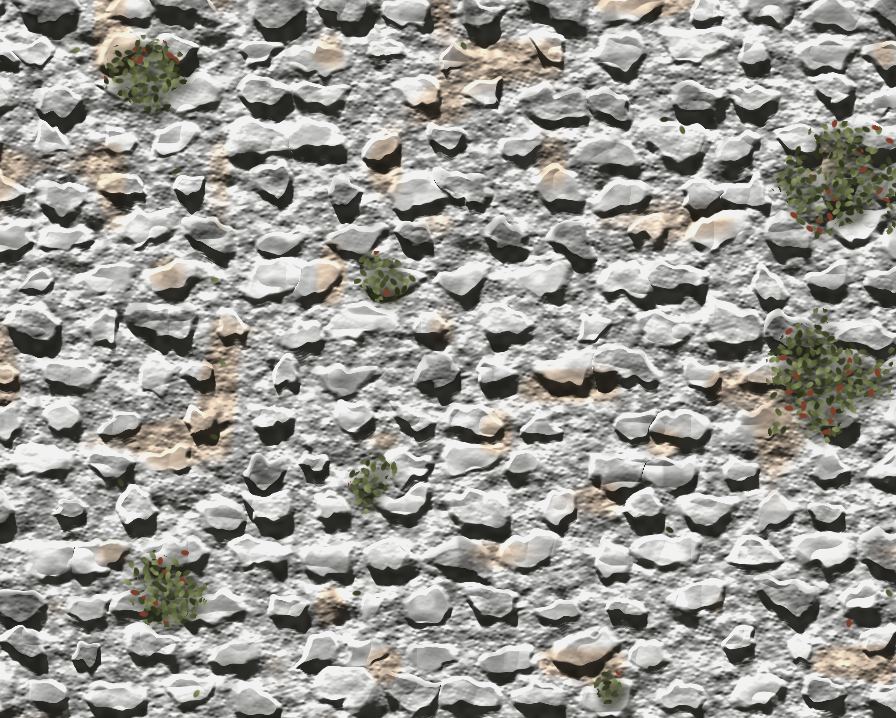
Write a Shadertoy shader that draws this texture.

```glsl
// A sunlit flint wall: rough courses of pale stones set in coarse grey mortar.
// A height field of stones and noise is lit from above with short cast shadows;
// tufts of small leaves grow over it.

const vec2  CELL          = vec2(0.098, 0.064);  // stone spacing along and across courses
const vec2  STONE_MIN     = vec2(0.022, 0.014);  // half sizes
const vec2  STONE_MAX     = vec2(0.052, 0.030);
const float STONE_RISE    = 0.025;
const float MORTAR_RELIEF = 0.020;
const vec2  SUN_DIR       = vec2(-0.24, 0.97);
const float SUN_SLOPE     = 0.62;
const float AMBIENT       = 0.20;
const float SUN           = 0.98;
const float MORTAR_ALBEDO = 0.80;
const float LEAF_CELL     = 0.014;
const int   TUFTS         = 7;
const vec3  STONE_TINT    = vec3(1.0, 1.0, 0.993);
const vec3  SHADE_TINT    = vec3(1.0, 0.99, 0.90);
const vec3  RUST          = vec3(0.92, 0.74, 0.56);
const vec3  LEAF_DARK     = vec3(0.17, 0.19, 0.10);
const vec3  LEAF_LIGHT    = vec3(0.62, 0.67, 0.43);
const vec3  LEAF_RED      = vec3(0.50, 0.24, 0.17);

vec2 hash2(vec2 p) {
    vec3 q = fract(p.xyx * vec3(0.1031, 0.1030, 0.0973));
    q += dot(q, q.yzx + 33.33);
    return fract((q.xx + q.yz) * q.zy);
}

float noise(vec2 p) {
    vec2 i = floor(p), f = fract(p);
    f = f * f * (3.0 - 2.0 * f);
    float low  = mix(hash2(i).x, hash2(i + vec2(1, 0)).x, f.x);
    float high = mix(hash2(i + vec2(0, 1)).x, hash2(i + vec2(1, 1)).x, f.x);
    return mix(low, high, f.y);
}

mat2 rotation(float a) {
    return mat2(cos(a), sin(a), -sin(a), cos(a));
}

// Nearest stone: x = depth inside its outline (negative outside), yz = its random pair
vec3 nearestStone(vec2 p) {
    p += 0.018 * (vec2(noise(p * 22.0), noise(p * 22.0 + 40.0)) - 0.5);
    p += 0.009 * (vec2(noise(p * 68.0 + 9.0), noise(p * 68.0 + 70.0)) - 0.5);
    vec3 best = vec3(-1.0, 0.0, 0.0);
    for (int j = -1; j <= 1; j++) {
        float row = floor(p.y / CELL.y) + float(j);
        float x = p.x / CELL.x + 7.0 * hash2(vec2(row, 5.0)).x;
        for (int i = -1; i <= 1; i++) {
            vec2 id = vec2(floor(x) + float(i), row);
            vec2 place = hash2(id + 17.0), kind = hash2(id + 61.0);
            vec2 centre = id + 0.5 + (place - 0.5) * vec2(0.45, 0.35);
            vec2 d = rotation((kind.y - 0.5) * 0.6) * ((vec2(x, p.y / CELL.y) - centre) * CELL);
            vec2 size = mix(STONE_MIN, STONE_MAX, vec2(kind.x, 0.5 * (kind.x + place.x)));
            vec2 e = pow(abs(d / size), vec2(2.5));
            float a = atan(d.y, d.x);
            float wobble = 1.0 + 0.11 * sin(3.0 * a + 20.0 * place.x) + 0.07 * sin(5.0 * a + 30.0 * place.y);
            float depth = 1.0 - pow(e.x + e.y, 0.4) * wobble;
            if (depth > best.x) best = vec3(depth, kind.y, place.y);
        }
    }
    return best;
}

float stoneMask(vec3 stone) {
    return smoothstep(0.0, 0.34, stone.x);
}

float wallHeight(vec2 p) {
    float grain = 0.0, amp = 1.0;
    vec2 q = p * vec2(23.0, 31.0);
    for (int k = 0; k < 4; k++) {
        grain += amp * noise(q);
        q = rotation(0.4) * q * 2.05 + 13.7;
        amp *= 0.5;
    }
    vec3 stone = nearestStone(p);
    float mask = stoneMask(stone);
    float crease = abs(noise(p * vec2(30.0, 38.0) + 90.0 * stone.z) - 0.5);
    float rough = mix(0.12, 0.62, stone.y * stone.y);
    return MORTAR_RELIEF * grain * mix(1.0, rough, mask) + mask * (STONE_RISE + 0.013 * crease);
}

// Density of foliage from scattered tufts
float foliage(vec2 p, float aspect) {
    float density = 0.0;
    for (int i = 1; i <= TUFTS; i++) {
        float n = float(i);
        vec2 centre = fract(vec2(0.656, 0.761) + n * vec2(0.7549, 0.5698)) * vec2(aspect, 1.0);
        float radius = mix(0.026, 0.085, pow(mod(n, 4.0) / 3.0, 1.5));
        float ragged = 0.7 * (noise(p * 28.0 + n * 11.0) - 0.5);
        density = max(density, 1.0 - smoothstep(0.45, 1.15, length(p - centre) / radius + ragged));
    }
    return density;
}

void mainImage(out vec4 fragColor, in vec2 fragCoord) {
    vec2 p = fragCoord / iResolution.y;
    float aspect = iResolution.x / iResolution.y, pixel = 1.0 / iResolution.y;

    // Relief lighting and cast shadow
    float h = wallHeight(p), eps = 0.0016, blocked = 0.0;
    float slope = (wallHeight(p + SUN_DIR * eps) - h) / eps;
    for (int k = 1; k <= 7; k++) {
        float t = 0.0038 * float(k);
        blocked = max(blocked, wallHeight(p + SUN_DIR * t) - h - t * SUN_SLOPE);
    }
    float lit = 1.0 - smoothstep(0.0, 0.006, blocked);
    float diffuse = clamp(0.66 - 0.52 * slope, 0.0, 1.05);

    // Stone and mortar colour
    vec3 stone = nearestStone(p);
    float mask = stoneMask(stone);
    float blotch = smoothstep(0.35, 0.65, noise(p * vec2(42.0, 55.0) + 30.0 * stone.z));
    float flint = mix(0.86, 1.10, stone.z) - 0.16 * blotch - 0.28 * smoothstep(0.78, 0.95, stone.y);
    float mortar = MORTAR_ALBEDO * mix(0.78, 1.2, noise(p * 95.0 + 3.0));
    float light = AMBIENT + SUN * diffuse * lit;
    vec3 color = STONE_TINT * mix(mortar, flint, mask) * light;
    color *= mix(SHADE_TINT, vec3(1.0), smoothstep(0.1, 0.6, light));
    float stain = smoothstep(0.76, 0.9, noise(p * 13.0 + 51.0));
    color = min(mix(color, color * RUST, 0.5 * stain), vec3(0.95));

    // Leaves over their own shade
    color = mix(color, LEAF_DARK * 0.75, 0.55 * foliage(p + vec2(-0.004, 0.008), aspect));
    for (int k = 0; k < 3; k++) {
        vec2 g = rotation(float(k) * 0.7) * p / LEAF_CELL + float(k) * 19.3;
        vec2 id = floor(g), rnd = hash2(id + 7.0), tone = hash2(id + 83.0);
        vec2 d = rotation(rnd.x * 6.283) * (fract(g) - 0.5 - 0.16 * (rnd - 0.5));
        float edge = length(d / vec2(0.42, 0.25)) - 1.0;
        float soft = 3.0 * pixel / LEAF_CELL;
        float cover = 1.0 - smoothstep(-soft, soft, edge);
        cover *= step(rnd.y, 0.72 * foliage(p, aspect));
        vec3 leaf = mix(LEAF_DARK, LEAF_LIGHT, tone.x * (0.75 + 0.5 * d.x));
        leaf = mix(leaf, LEAF_RED, step(0.93, tone.y));
        color = mix(color, leaf, cover);
    }
    fragColor = vec4(color, 1.0);
}
```
